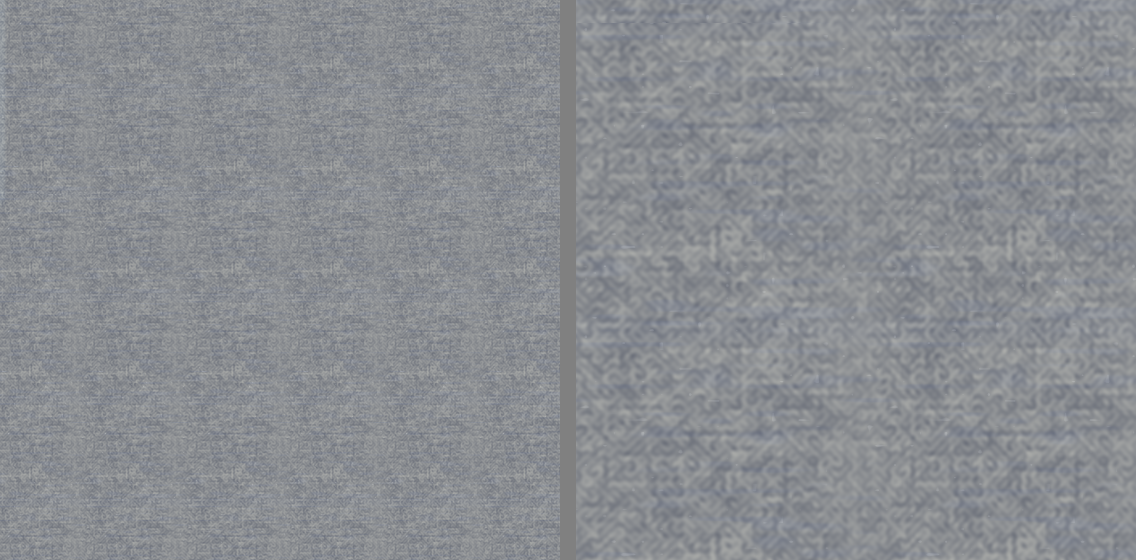
Left: the whole. Right: its middle third, enlarged.
Give the GLSL for this texture, as a three.js fragment shader.

```glsl
// Blue-grey chambray cloth: a fine woven swatch repeated with soft, faded seams.
varying vec2 vUv;

const float PI = 3.14159265;
const vec2 SWATCH_SIZE = vec2(0.1725, 0.183);
const vec2 SWATCH_ORIGIN = vec2(-0.0095, 0.104);
const float THREADS = 60.0; // even, so the weave joins at each seam

const vec3 INDIGO = vec3(0.400, 0.418, 0.462);
const vec3 ECRU = vec3(0.675, 0.680, 0.668);
const vec3 BLUE_TINT = vec3(-0.020, -0.013, 0.008);
const vec3 FADE_TINT = vec3(0.035, 0.045, 0.050);

float hash(vec2 p) {
  vec3 q = fract(vec3(p.xyx) * 0.1031);
  q += dot(q, q.yzx + 33.33);
  return fract((q.x + q.y) * q.z);
}

// Value noise centred on zero; wraps after one swatch.
float tileNoise(vec2 p, vec2 cells, float seed) {
  vec2 g = p * cells;
  vec2 i = floor(g);
  vec2 f = fract(g);
  f = f * f * (3.0 - 2.0 * f);
  vec2 a = mod(i, cells);
  vec2 b = mod(i + 1.0, cells);
  float low = mix(hash(a + seed), hash(vec2(b.x, a.y) + seed), f.x);
  float high = mix(hash(vec2(a.x, b.y) + seed), hash(b + seed), f.x);
  return mix(low, high, f.y) - 0.5;
}

// Alternating over-and-under bumps of a plain weave.
float plainWeave(vec2 p, float threads) {
  vec2 s = sin(p * threads * PI);
  return s.x * s.y;
}

// Long slubs across, shorter ones upright, and fine yarn grain.
float yarnTone(vec2 p) {
  float weft = tileNoise(p, vec2(9.0, THREADS), 11.0);
  float warp = tileNoise(p, vec2(THREADS, 14.0), 37.0);
  float grain = tileNoise(p, vec2(THREADS, THREADS), 71.0);
  return 0.28 * weft + 0.18 * warp + 0.46 * grain + 0.07 * plainWeave(p, THREADS);
}

// Uneven dye: broad clouds and smaller mottling.
float dyeTone(vec2 p) {
  return 0.09 * tileNoise(p, vec2(3.0, 4.0), 103.0)
       + 0.10 * tileNoise(p, vec2(8.0, 17.0), 131.0);
}

// Faded strip along the upright seam.
float seamFade(float x) {
  return max(smoothstep(0.78, 0.95, x), 1.0 - smoothstep(0.0, 0.06, x));
}

// Thin blue weft yarns, denser beside the level seam.
float blueStreaks(vec2 p) {
  float yarn = tileNoise(p, vec2(6.0, 44.0), 167.0);
  float seam = 1.0 - smoothstep(0.01, 0.06, min(p.y, 1.0 - p.y));
  return smoothstep(0.10, 0.42, yarn) + 0.40 * seam;
}

// Rare pale nubs of undyed fibre.
float paleNubs(vec2 p) {
  return smoothstep(0.42, 0.49, tileNoise(p, vec2(34.0, 48.0), 211.0));
}

void main() {
  // Swatch layout; lower rows drift slightly left near the selvedge.
  vec2 grid = (vUv - SWATCH_ORIGIN) / SWATCH_SIZE;
  grid.x += 0.12 * step(grid.y, 3.0) * (1.0 - smoothstep(0.20, 0.50, vUv.x));
  vec2 p = fract(grid);

  // Yarn and dye, softened where swatches meet.
  float fade = seamFade(p.x);
  float tone = 0.52 + yarnTone(p) * (1.0 - 0.25 * fade);
  tone += dyeTone(p) * (1.0 - 0.6 * fade) + 0.06 * fade;
  tone += 0.02 * (hash(floor(grid) + 5.0) - 0.5);

  vec3 cloth = mix(INDIGO, ECRU, clamp(tone, 0.0, 1.0));
  cloth += BLUE_TINT * blueStreaks(p);
  cloth += 0.06 * paleNubs(p);

  // Worn selvedge at the upper left.
  float selvedge = 1.0 - smoothstep(0.004, 0.014, vUv.x);
  cloth += FADE_TINT * selvedge * smoothstep(0.62, 0.65, vUv.y);

  gl_FragColor = vec4(cloth, 1.0);
}
```
